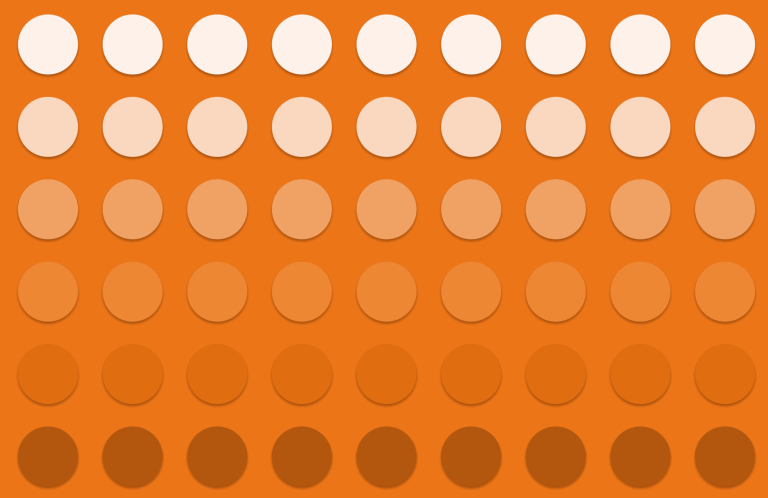
Give the GLSL for this pattern, as a WebGL 1 fragment shader.

```glsl
precision highp float;
// A grid of nine by six flat discs on orange, one tint per row from
// near white at the top to brown at the bottom. Each disc is a circle
// distance function, with a soft shadow falling just below it.

uniform vec2 u_resolution;

vec3 rowColor(float row) {
  if (row < 0.5) return vec3(0.992, 0.945, 0.918);
  if (row < 1.5) return vec3(0.980, 0.843, 0.749);
  if (row < 2.5) return vec3(0.941, 0.635, 0.392);
  if (row < 3.5) return vec3(0.933, 0.529, 0.204);
  if (row < 4.5) return vec3(0.882, 0.427, 0.067);
  return vec3(0.702, 0.341, 0.059);
}

float disc(vec2 p, float radius, float blur) {
  return 1.0 - smoothstep(-blur, blur, length(p) - radius);
}

void main() {
  // Canvas width is 1, with y measured downward from the top edge
  vec2 uv = vec2(gl_FragCoord.x, u_resolution.y - gl_FragCoord.y) / u_resolution.x;
  float pixel = 1.0 / u_resolution.x;

  // Nearest disc of the grid
  vec2 firstCenter = vec2(0.0625, 0.0579);
  vec2 pitch = vec2(0.1102, 0.1073);
  vec2 cell = clamp(floor((uv - firstCenter) / pitch + 0.5), vec2(0.0), vec2(8.0, 5.0));
  vec2 p = uv - firstCenter - cell * pitch;

  // Background, shadow, then the disc itself
  float radius = 0.0391;
  vec3 color = vec3(0.925, 0.459, 0.094);
  float shadow = disc(p - vec2(0.0, 0.0024), radius, 0.0034);
  color = mix(color, vec3(0.55, 0.25, 0.02), 0.75 * shadow);
  color = mix(color, rowColor(cell.y), disc(p, radius, 0.75 * pixel));

  gl_FragColor = vec4(color, 1.0);
}
```
